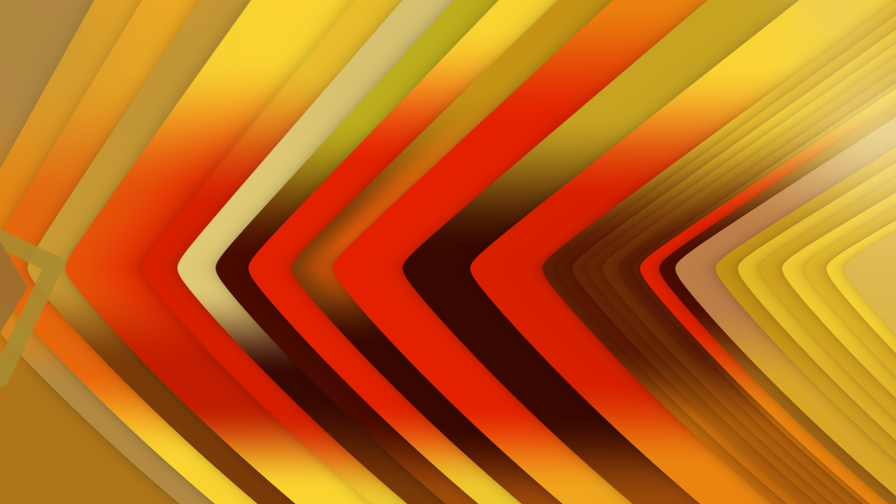
Reproduce this background procedurally as a Shadertoy shader.

```glsl
// Nested glossy chevrons pointing left, in red, gold and dark brown.
// Each pixel is mapped to the apex position of the chevron through it, so every
// band is a simple threshold; its colour then runs from upper to lower arm.

const vec3 RED = vec3(0.89, 0.13, 0.0);
const vec3 DARK = vec3(0.22, 0.03, 0.0);
const vec3 BROWN = vec3(0.48, 0.23, 0.03);
const vec3 ORANGE = vec3(0.92, 0.52, 0.06);
const vec3 YELLOW = vec3(0.98, 0.83, 0.19);
const vec3 GOLD = vec3(0.85, 0.65, 0.15);
const vec3 OLIVE = vec3(0.68, 0.62, 0.10);
const vec3 CREAM = vec3(0.88, 0.79, 0.46);
const vec3 TAN = vec3(0.70, 0.54, 0.26);

float hash(float n) {
    return fract(sin(n * 12.9898) * 43758.5453);
}

// x: apex position of the chevron through p, y: place along the arm (-1 to 1)
vec2 chevronCoord(vec2 p) {
    float dy = p.y - 0.468;
    float radius = 0.018;
    float d = sqrt(dy * dy + radius * radius) - radius;
    float up = d / 0.514;
    float low = d / 0.45;
    if (dy > 0.0) return vec2((p.x - 0.322 * up) / (1.0 + 0.354 * up), up);
    return vec2(p.x - 0.382 * low - 0.074 * low * low, -low);
}

// Three colours along an arm; reach tells where the outer two begin
vec3 armColor(float s, vec2 reach, vec3 up, vec3 mid, vec3 low) {
    vec3 c = mix(mid, up, smoothstep(reach.x, reach.x + 0.55, s));
    return mix(c, low, smoothstep(reach.y, reach.y + 0.4, -s));
}

// Cover everything right of an edge, with a soft shadow on its left
vec3 band(vec3 under, vec2 q, float edge, float blur, vec3 tone) {
    float x = q.x - edge;
    under *= 1.0 - 0.16 * exp(-max(-x, 0.0) / 0.014);
    return mix(under, tone, smoothstep(-blur, blur, x));
}

float segmentDistance(vec2 p, vec2 a, vec2 b) {
    vec2 d = b - a;
    return length(p - a - d * clamp(dot(p - a, d) / dot(d, d), 0.0, 1.0));
}

float glow(vec2 p, vec2 center, float size) {
    vec2 d = (p - center) / size;
    return exp(-dot(d, d));
}

void mainImage(out vec4 fragColor, in vec2 fragCoord) {
    vec2 p = fragCoord / iResolution.y;
    float blur = 1.0 / iResolution.y;
    vec2 q = chevronCoord(p);
    float s = q.y;

    // Pale bands on the left
    vec3 col = armColor(s, vec2(0.1, 0.1), TAN, ORANGE, mix(BROWN, GOLD, 0.55));
    col = band(col, q, -0.10, blur, armColor(s, vec2(0.2, 0.1), mix(ORANGE, YELLOW, 0.5), ORANGE, TAN));
    col = band(col, q, -0.03, blur, armColor(s, vec2(0.2, 0.4), mix(ORANGE, YELLOW, 0.5), mix(ORANGE, RED, 0.3), YELLOW));
    col = band(col, q, 0.055, blur, armColor(s, vec2(0.2, 0.0), mix(TAN, GOLD, 0.5), mix(TAN, GOLD, 0.6), BROWN));

    // Wide red field and its cream rim
    vec3 ember = mix(mix(ORANGE, RED, 0.5), RED, smoothstep(0.12, 0.34, q.x));
    ember = mix(ember, RED * 0.85, smoothstep(0.0, 0.4, -s));
    col = band(col, q, 0.13, blur, armColor(s, vec2(0.25, 0.55), YELLOW, ember, YELLOW));
    col = band(col, q, 0.28, blur * 4.0, armColor(s, vec2(0.2, 0.6), mix(GOLD, YELLOW, 0.5), RED * 0.95, YELLOW * 0.95));
    col = band(col, q, 0.352, blur, armColor(s, vec2(0.2, 0.04), CREAM * 0.96, CREAM, mix(DARK, BROWN, smoothstep(0.5, 1.0, -s))));

    // Bold alternating chevrons in the middle
    col = band(col, q, 0.428, blur, armColor(s, vec2(0.0, 0.6), OLIVE * 1.1, DARK * 1.3, BROWN * 1.3));
    col = band(col, q, 0.493, blur, armColor(s, vec2(0.35, 0.55), YELLOW, RED, YELLOW * 0.95));
    vec3 fold = mix(BROWN, mix(ORANGE, RED, 0.4), smoothstep(0.57, 0.66, q.x) * smoothstep(-0.2, 0.1, s));
    fold = mix(fold, DARK, smoothstep(0.05, 0.3, -s));
    col = band(col, q, 0.579, blur, armColor(s, vec2(0.15, 0.65), mix(OLIVE, ORANGE, 0.4), fold, BROWN * 1.3));
    col = band(col, q, 0.66, blur, armColor(s, vec2(0.5, 0.55), ORANGE, RED, mix(ORANGE, YELLOW, 0.4)));
    col = band(col, q, 0.799, blur, armColor(s, vec2(0.03, 0.6), mix(OLIVE, GOLD, 0.6), DARK, BROWN * 1.25));
    col = band(col, q, 0.933, blur, armColor(s, vec2(0.22, 0.45), YELLOW, RED * 0.95, ORANGE));

    // Fine dark leaves
    for (int i = 0; i < 7; i++) {
        float n = float(i);
        vec3 leaf = mix(DARK * 1.4, BROWN, 0.25 + 0.6 * hash(n + 1.0));
        vec3 top = mix(GOLD, YELLOW, 0.25 + 0.7 * hash(n + 8.0));
        col = band(col, q, 1.076 + 0.03 * n, blur, armColor(s, vec2(0.02, 0.3), top, leaf, mix(BROWN, ORANGE, 0.4 + 0.4 * hash(n + 4.0))));
    }
    col = band(col, q, 1.27, blur, armColor(s, vec2(0.1, 0.2), YELLOW, RED, ORANGE));
    col = band(col, q, 1.308, blur, armColor(s, vec2(0.0, 0.1), GOLD, DARK * 1.4, mix(BROWN, GOLD, 0.4)));
    col = band(col, q, 1.34, blur, armColor(s, vec2(0.1, 0.1), CREAM, vec3(0.74, 0.49, 0.28), GOLD));

    // Bright leaves around the right core
    for (int i = 0; i < 6; i++) {
        float n = float(i);
        vec3 leaf = mix(mix(OLIVE, ORANGE, 0.4), YELLOW, clamp(n * 0.12 + 0.5 * mod(n, 2.0), 0.0, 1.0));
        col = band(col, q, 1.42 + 0.044 * n, blur, armColor(s, vec2(0.1, 0.15), YELLOW, leaf, mix(leaf, GOLD, 0.6)));
    }
    col = band(col, q, 1.675, blur * 2.0, mix(GOLD, CREAM, 0.45));

    // Folded ribbon at the left border
    vec2 tip = vec2(0.108, 0.475);
    float ribbon = min(segmentDistance(p, vec2(-0.02, 0.535), tip), segmentDistance(p, tip, vec2(0.0, 0.25)));
    col = mix(col, mix(TAN, OLIVE, 0.4) * 0.95, 0.9 * smoothstep(blur, -blur, ribbon - 0.018));
    float core = p.x + 0.6 * abs(p.y - 0.43) - 0.055;
    col = mix(col, TAN * 0.8, 0.8 * smoothstep(blur, -blur, core));

    // Hazy light in the corners
    col = mix(col, TAN * 0.95, 0.6 * glow(p, vec2(0.0, 0.95), 0.25));
    col = mix(col, vec3(0.97, 0.9, 0.68), 0.6 * glow(p, vec2(1.77, 0.72), 0.18));
    col = mix(col, CREAM, 0.4 * glow(p, vec2(1.66, 1.0), 0.1));
    fragColor = vec4(clamp(col, 0.0, 1.0), 1.0);
}
```
